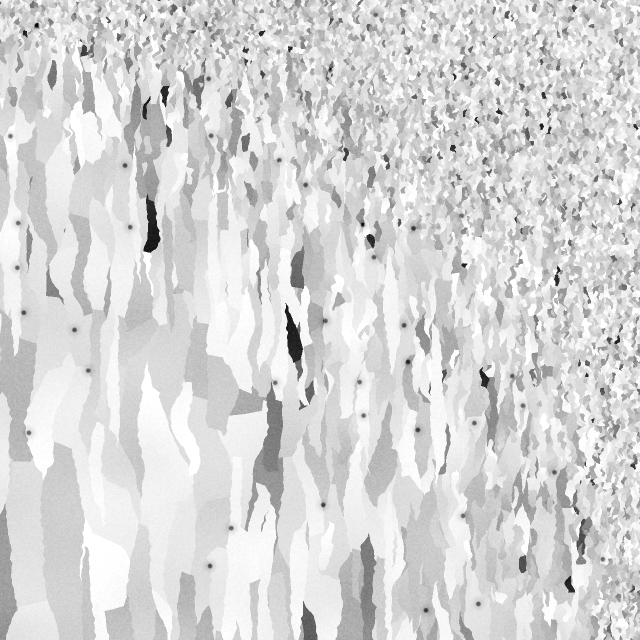
Write a Shadertoy shader that draws this texture.

```glsl
// Pale grey upright shards, large at lower left and shrinking to fine grains at the top and right.
#define LEVELS 6
#define COARSE_WIDTH 0.085
#define WIDTH_RATIO 0.575
#define LEVEL_SPREAD 2.2
#define WAVINESS 0.85
#define RAGGEDNESS 0.004
#define SLIVER_SIZE vec2(0.017, 0.16)
#define SLIVER_SHARE 0.11
#define GRAIN 0.05
#define GRAIN_CELLS 512.0
#define SPECK_CELLS 13.0
#define SPECK_SHARE 0.28

vec3 hash3(vec2 p) {
    vec3 q = fract(vec3(p.xyx) * vec3(0.1031, 0.1030, 0.0973));
    q += dot(q, q.yxz + 33.33);
    return fract((q.xxy + q.yzz) * q.zyx);
}

float noise(vec2 p) {
    vec2 i = floor(p), f = fract(p);
    f = f * f * (3.0 - 2.0 * f);
    float low = mix(hash3(i).x, hash3(i + vec2(1, 0)).x, f.x);
    float high = mix(hash3(i + vec2(0, 1)).x, hash3(i + vec2(1, 1)).x, f.x);
    return mix(low, high, f.y);
}

// How far the shards are broken up at a place: 0 is coarse, 5 is fine
float fineness(vec2 p) {
    p = max(p, 0.0);
    return 3.8 * pow(p.x, 1.4) + 0.8 * smoothstep(0.88, 1.0, p.x)
         + 2.8 * pow(p.y, 1.8) + 0.6 * smoothstep(0.45, 0.85, p.y)
         + 1.9 * smoothstep(0.87, 1.0, p.y);
}

// Mostly light greys with a thin tail of dark ones
float shardTone(float h) {
    return 1.0 - 0.29 * h - 0.26 * pow(h, 12.0) - 0.35 * pow(h, 100.0);
}

// Nearest shard: returns its id in xy and the offset from its seed in zw
vec4 findShard(vec2 p, vec2 size, float seed, out vec2 center) {
    vec2 q = p / size;
    q.x += WAVINESS * (noise(q * vec2(0.6, 2.3) + seed) - 0.5);
    vec2 base = floor(q);
    float nearest = 1e5;
    vec4 shard = vec4(0);
    for (int y = -1; y <= 1; y++)
    for (int x = -1; x <= 1; x++) {
        vec2 id = base + vec2(x, y);
        vec2 point = id + hash3(id + seed).xy;
        vec2 d = q - point;
        float dist = mix(length(d), max(abs(d.x), abs(d.y)), 0.6);
        if (dist < nearest) {
            nearest = dist;
            shard = vec4(id, d);
            center = point * size;
        }
    }
    return shard;
}

float shade(vec2 p) {
    vec2 ragged = p;
    ragged.x += RAGGEDNESS * (noise(p * vec2(60, 150)) - 0.5);
    float tone = 1.0;
    float width = COARSE_WIDTH;
    vec2 center;

    // Finer shards cover coarser ones where the surface is more broken
    for (int i = 0; i < LEVELS; i++) {
        float level = float(i);
        float aspect = mix(3.2, 4.6, smoothstep(0.0, 2.0, level));
        aspect = mix(aspect, 1.7, smoothstep(2.5, 5.0, level));
        float seed = 41.0 + 67.0 * level;
        vec4 shard = findShard(ragged, width * vec2(1, aspect), seed, center);
        vec3 h = hash3(shard.xy + seed + 311.0);
        if (i == 0 || fineness(center) + (h.x - 0.5) * LEVEL_SPREAD > level - 0.5) {
            tone = shardTone(h.y) + 0.16 * (h.z - 0.5) * shard.w;
        }
        width *= WIDTH_RATIO;
    }

    // Long thin slivers, mostly white
    vec4 sliver = findShard(ragged, SLIVER_SIZE, 877.0, center);
    vec3 s = hash3(sliver.xy + 941.0);
    if (s.x < SLIVER_SHARE * (1.0 - smoothstep(2.4, 3.6, fineness(center)))) {
        tone = s.y < 0.65 ? 0.97 : 0.77;
    }

    // Soft clouds and fine grain, weaker on the whites
    tone += 0.06 * (noise(p * vec2(9, 14)) - 0.5);
    float grain = hash3(floor(p * GRAIN_CELLS) + 19.0).x - 0.5;
    tone += GRAIN * grain * mix(1.4, 0.6, smoothstep(0.65, 0.95, tone));

    // Sparse dark specks with a faint halo
    vec2 cell = floor(p * SPECK_CELLS);
    vec3 k = hash3(cell + 523.0);
    if (k.z < SPECK_SHARE) {
        float r = length(p - (cell + 0.2 + 0.6 * k.xy) / SPECK_CELLS);
        tone -= 0.45 * (1.0 - smoothstep(0.002, 0.005, r));
        tone -= 0.12 * (1.0 - smoothstep(0.0, 0.015, r));
    }
    return clamp(tone, 0.0, 1.0);
}

void mainImage(out vec4 fragColor, in vec2 fragCoord) {
    // Four samples per pixel smooth the edges
    float sum = 0.0;
    for (int i = 0; i < 4; i++) {
        vec2 offset = vec2(i % 2, i / 2) * 0.5 - 0.25;
        sum += shade((fragCoord + offset) / iResolution.y);
    }
    fragColor = vec4(vec3(sum * 0.25), 1.0);
}
```
